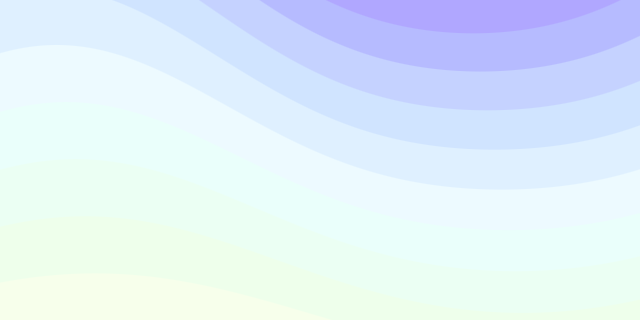
This background is drawn by a Shadertoy shader. Its source:

```glsl
// Stacked pastel waves, from violet at the top to pale lime at the bottom.
// Each edge is a two-harmonic cosine running from a crest to a trough;
// both drift with the layer index, so the waves flatten as they descend.

const int EDGE_COUNT = 9;

const vec3 PALETTE[10] = vec3[10](
    vec3(0.690, 0.655, 1.000),  // violet
    vec3(0.714, 0.733, 1.000),
    vec3(0.773, 0.825, 1.000),
    vec3(0.816, 0.894, 1.000),
    vec3(0.875, 0.943, 1.000),  // sky
    vec3(0.929, 0.980, 1.000),
    vec3(0.918, 1.000, 0.984),  // mint
    vec3(0.922, 1.000, 0.953),
    vec3(0.933, 1.000, 0.922),
    vec3(0.967, 1.000, 0.922)   // pale lime
);

// Depth of a wave at x; crest and trough are (x, depth) pairs.
float waveDepth(float x, vec2 crest, vec2 trough, float sharpness) {
    float phase = 3.14159 * (x - crest.x) / (trough.x - crest.x);
    float middle = 0.5 * (crest.y + trough.y);
    float amplitude = 0.5 * (trough.y - crest.y);
    return middle - amplitude * cos(phase)
         + sharpness * (1.0 - cos(2.0 * phase));
}

// Depth of the lower edge of a layer, counted from the top.
float edgeDepth(float x, float layer) {
    vec2 crest = vec2(0.057 + 0.030 * layer, -0.573 + 0.1784 * layer);
    vec2 trough = vec2(1.479 + 0.0221 * layer,
                       0.1042 + (0.1185 + 0.0009 * layer) * layer);
    float sharpness = 0.0391 - (0.00156 + 0.000417 * layer) * layer;
    return waveDepth(x, crest, trough, sharpness);
}

// Antialiased coverage of the side where distance is positive.
float coverage(float distance) {
    return clamp(0.5 + distance / max(fwidth(distance), 1e-5), 0.0, 1.0);
}

void mainImage(out vec4 fragColor, in vec2 fragCoord) {
    // The canvas is two units wide and one unit deep, measured from the top.
    vec2 uv = fragCoord / iResolution.xy;
    vec2 point = vec2(2.0 * uv.x, 1.0 - uv.y);

    // Paint the layers from top to bottom.
    vec3 color = PALETTE[0];
    for (int i = 0; i < EDGE_COUNT; i++) {
        float belowEdge = point.y - edgeDepth(point.x, float(i));
        color = mix(color, PALETTE[i + 1], coverage(belowEdge));
    }
    fragColor = vec4(color, 1.0);
}
```
